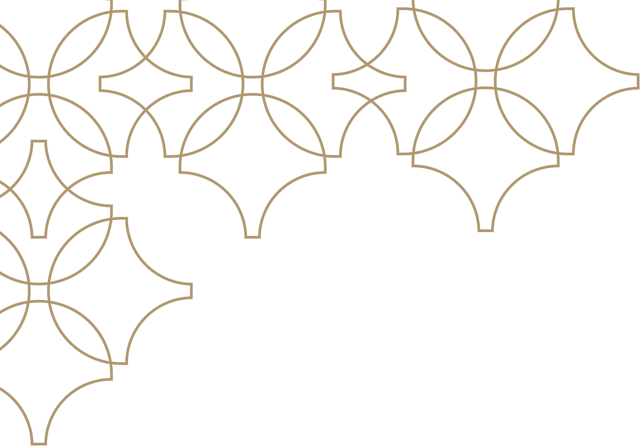
Write a Shadertoy shader that draws this pattern.

```glsl
const vec3 PAPER = vec3(1.0);
const vec3 GOLD = vec3(0.68, 0.585, 0.42);

// All lengths are fractions of the canvas width.
const float HALF_LINE = 0.0021;
const float DOME_RADIUS = 0.1135;
const float DOME_GAP = 0.0150;
const float FLANK_RADIUS = 0.1029;
const float FLANK_X = 0.2400;
const float TIP_X = 0.2383;
const float VERTICAL_INSET = 0.0016;

// Motif: centre x, centre y of the side petals, centre y of the upright petals.
const int MOTIF_COUNT = 4;
const vec3 MOTIFS[MOTIF_COUNT] = vec3[MOTIF_COUNT](
    vec3(0.0607, 0.5690, 0.5660),
    vec3(0.3947, 0.5690, 0.5660),
    vec3(0.7588, 0.5729, 0.5762),
    vec3(0.0607, 0.2454, 0.2428)
);

// Signed distance to a petal along +x: round dome, concave flanks, blunt tip.
float petal(vec2 q) {
    float domeX = DOME_GAP + DOME_RADIUS;
    float dome = length(vec2(min(q.x - domeX, 0.0), q.y)) - DOME_RADIUS;
    float flank = FLANK_RADIUS - length(q - vec2(FLANK_X, DOME_RADIUS));
    return max(max(dome, flank), q.x - TIP_X);
}

// Distance to the outlines of four mirrored petals.
float motifOutline(vec2 p, vec3 motif) {
    vec2 side = abs(p - motif.xy);
    vec2 upright = abs(p - motif.xz).yx + vec2(VERTICAL_INSET, 0.0);
    return min(abs(petal(side)), abs(petal(upright)));
}

void mainImage(out vec4 fragColor, in vec2 fragCoord) {
    vec2 p = fragCoord / iResolution.x;
    float pixel = 1.0 / iResolution.x;

    float outline = 1.0;
    for (int i = 0; i < MOTIF_COUNT; i++) {
        outline = min(outline, motifOutline(p, MOTIFS[i]));
    }

    float ink = 1.0 - smoothstep(-0.8 * pixel, 0.8 * pixel, outline - HALF_LINE);
    fragColor = vec4(mix(PAPER, GOLD, ink), 1.0);
}
```
